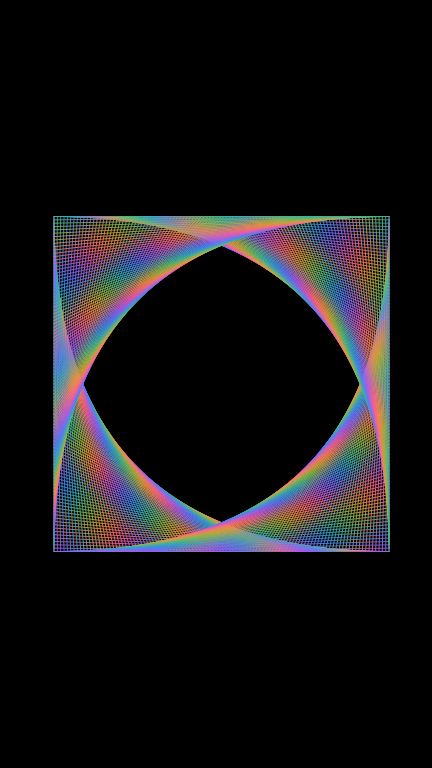
This background is drawn by a Shadertoy shader. Its source:

```glsl
const float STRINGS = 100.0;

// Soft rainbow of nearly even lightness
vec3 rainbow(float hue) {
    vec3 wave = cos(6.2832 * (hue - vec3(0.0, 0.333, 0.667)));
    return vec3(0.60, 0.54, 0.60) + vec3(0.38, 0.18, 0.36) * wave;
}

float segmentDistance(vec2 p, vec2 a, vec2 b) {
    vec2 ab = b - a;
    float along = clamp(dot(p - a, ab) / dot(ab, ab), 0.0, 1.0);
    return length(p - a - along * ab);
}

void mainImage(out vec4 fragColor, in vec2 fragCoord) {
    // Frame coordinates: the square spans 0 to 1
    float side = 0.4362 * iResolution.y;
    vec2 p = (fragCoord - 0.5 * iResolution.xy) / side + vec2(0.4835, 0.5);
    float pixel = 1.0 / side;
    vec3 color = vec3(0.0);

    vec2 outside = abs(p - 0.5) - 0.5;
    if (max(outside.x, outside.y) < 2.0 * pixel) {
        float thickness = 0.0026;
        float drawn = max(thickness, pixel);
        float opacity = min(1.0, thickness / pixel);

        // One fan of strings per corner, in turn around the square
        for (int corner = 0; corner < 4; corner++) {
            bool right = corner == 1 || corner == 2;
            bool top = corner >= 2;
            vec2 q = vec2(right ? 1.0 - p.x : p.x, top ? 1.0 - p.y : p.y);
            if (corner % 2 == 0) q = q.yx;
            float phase = top ? 0.42 : 0.75;

            for (float i = 0.0; i <= STRINGS; i++) {
                float t = i / STRINGS;
                float d = segmentDistance(q, vec2(t, 0.0), vec2(0.0, 1.0 - t));
                float cover = clamp((0.5 * drawn - d) / pixel + 0.5, 0.0, 1.0);
                color = mix(color, rainbow(phase + 4.0 * (t - 0.5)), cover * opacity);
            }
        }
    }
    fragColor = vec4(color, 1.0);
}
```
